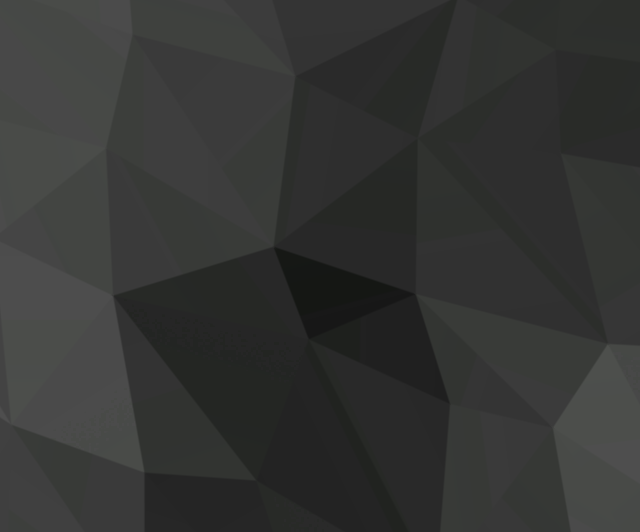
Give the GLSL for this background, as a Shadertoy shader.

```glsl
// Dark low-poly backdrop: irregular flat grey facets around a near-black hollow.

const float CELL = 0.265;        // mesh spacing, in canvas heights
const float SKEW = 0.35;         // slant of the mesh rows
const float JITTER = 0.64;       // vertex displacement, in cells
const float SOFTNESS = 0.0023;   // half width of a facet edge
const float GRAIN_COUNT = 210.0; // grains per canvas height

float hash(vec2 p) {
    return fract(sin(dot(p, vec2(127.1, 311.7))) * 43758.5453);
}

float cross2(vec2 a, vec2 b) {
    return a.x * b.y - a.y * b.x;
}

float signedArea(vec2 a, vec2 b, vec2 c) {
    return cross2(b - a, c - a);
}

// Slanted mesh coordinates to canvas coordinates
vec2 meshToCanvas(vec2 m) {
    return CELL * vec2(m.x, m.y - SKEW * m.x);
}

vec2 canvasToMesh(vec2 p) {
    vec2 m = p / CELL;
    return vec2(m.x, m.y + SKEW * m.x);
}

vec2 meshVertex(vec2 id) {
    vec2 offset = vec2(hash(id + 3.7), hash(id + 19.3)) - 0.5;
    return meshToCanvas(id + JITTER * offset);
}

// Broad light and dark areas over the canvas; uv runs from 0 to 1
float broadTone(vec2 uv) {
    float across = uv.x - 0.2 * (uv.y - 0.5);
    float tone = mix(0.285, 0.178, smoothstep(0.1, 0.5, across));
    float lowLeft = smoothstep(0.4, 0.0, uv.y) * smoothstep(0.7, 0.4, uv.x);
    float lowRight = smoothstep(0.6, 1.0, uv.x) * smoothstep(0.75, 0.15, uv.y);
    vec2 hollow = (uv - vec2(0.48, 0.37)) / vec2(0.16, 0.23);
    tone += 0.105 * lowRight - 0.025 * lowLeft;
    return max(tone - 0.095 * exp(-dot(hollow, hollow)), 0.095);
}

// Signed distance to the line a-b, positive on its left side
float edgeDistance(vec2 p, vec2 a, vec2 b) {
    vec2 edge = b - a;
    return cross2(edge, p - a) / max(length(edge), 1e-4);
}

// Facet colour: flat tone, faint slope, and a straight change of tint
vec3 facetColor(vec2 p, vec2 center, float seed, float aspect) {
    float pick = hash(vec2(seed, 5.1));
    float angle = 6.2832 * hash(vec2(seed, 8.4));
    float along = dot(p - center, vec2(cos(angle), sin(angle)));
    float tone = broadTone(center / vec2(aspect, 1.0));
    tone *= 0.89 + 0.22 * pick;

    // A few facets get a speckled tint border instead of a clean one
    float speckled = step(0.86, hash(vec2(seed, 2.9)));
    float grain = hash(floor(p * GRAIN_COUNT)) - 0.5;
    float border = along + 0.12 * (hash(vec2(seed, 6.6)) - 0.5);
    border += 0.08 * speckled * grain;
    float green = smoothstep(-SOFTNESS, SOFTNESS, border);

    tone += 0.03 * along - 0.007 * (green - 0.5);
    return vec3(tone) + green * vec3(-0.004, 0.004, -0.007);
}

// Adds one triangle, weighted by its coverage
void addFacet(inout vec4 sum, vec2 p, vec2 a, vec2 b, vec2 c, float seed, float aspect) {
    float inside = min(edgeDistance(p, a, b),
                   min(edgeDistance(p, b, c), edgeDistance(p, c, a)));
    float cover = smoothstep(-SOFTNESS, SOFTNESS, inside);
    vec3 color = facetColor(p, (a + b + c) / 3.0, seed, aspect);
    sum += cover * vec4(color, 1.0);
}

void mainImage(out vec4 fragColor, in vec2 fragCoord) {
    float aspect = iResolution.x / iResolution.y;
    vec2 p = fragCoord / iResolution.y;
    vec2 home = floor(canvasToMesh(p));
    vec3 backing = vec3(broadTone(p / vec2(aspect, 1.0)));
    vec4 sum = vec4(backing, 1.0) * 1e-4;

    for (int j = -1; j <= 1; j++) {
        for (int i = -1; i <= 1; i++) {
            vec2 id = home + vec2(i, j);
            vec2 a = meshVertex(id);
            vec2 b = meshVertex(id + vec2(1, 0));
            vec2 c = meshVertex(id + vec2(1, 1));
            vec2 d = meshVertex(id + vec2(0, 1));
            float seed = 50.0 * hash(id + 41.0);

            // Split along the diagonal that leaves the fuller triangles
            float splitAC = min(signedArea(a, b, c), signedArea(a, c, d));
            float splitBD = min(signedArea(a, b, d), signedArea(b, c, d));
            if (splitAC > splitBD) {
                addFacet(sum, p, a, b, c, seed, aspect);
                addFacet(sum, p, a, c, d, seed + 0.37, aspect);
            } else {
                addFacet(sum, p, a, b, d, seed, aspect);
                addFacet(sum, p, b, c, d, seed + 0.37, aspect);
            }
        }
    }

    fragColor = vec4(sum.rgb / sum.a, 1.0);
}
```
